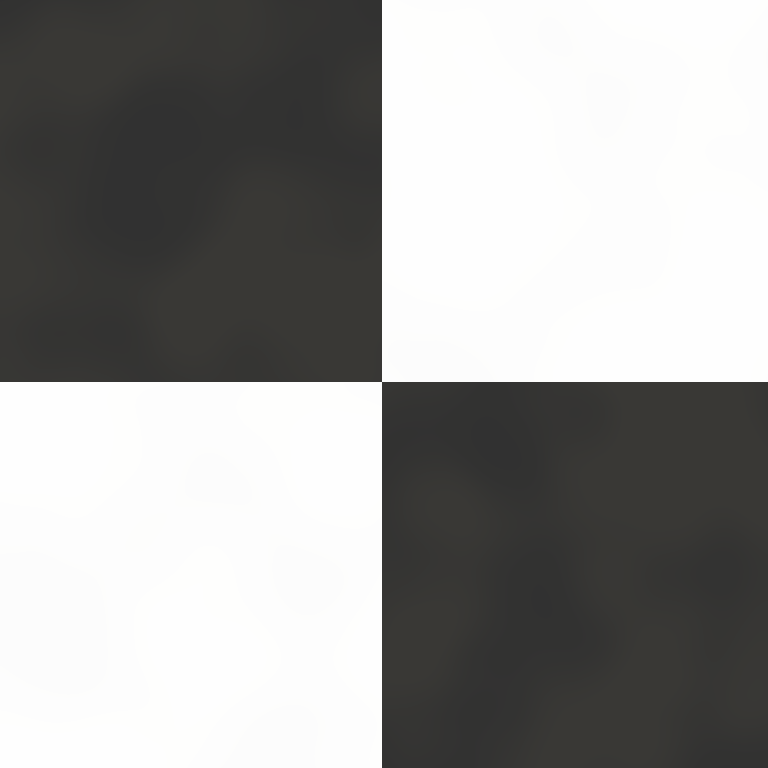
A Shadertoy shader for this pattern:

```glsl
// Two-by-two checkerboard of charcoal and white squares.
// Signed distances to the seams give smooth edges; gradient noise
// adds a faint warm mottling to the charcoal and a fainter one to the white.

#define SEAM vec2(0.4974, 0.5026)
#define CELL_SIZE 0.51
#define MOTTLE_SCALE 4.5
#define CHARCOAL_COOL vec3(0.194, 0.194, 0.192)
#define CHARCOAL_WARM vec3(0.225, 0.221, 0.209)
#define WHITE_DIM vec3(0.989, 0.989, 0.989)
#define WHITE_BRIGHT vec3(0.998, 0.998, 0.996)

// Unit gradient with a pseudo-random direction for each lattice point
vec2 latticeGradient(vec2 cell) {
    vec3 h = fract(vec3(cell.xyx) * vec3(0.1031, 0.1030, 0.0973));
    h += dot(h, h.yzx + 33.33);
    float angle = 6.28319 * fract((h.x + h.y) * h.z);
    return vec2(cos(angle), sin(angle));
}

float gradientNoise(vec2 p) {
    vec2 i = floor(p);
    vec2 f = p - i;
    vec2 u = f * f * f * (f * (f * 6.0 - 15.0) + 10.0);
    vec2 e = vec2(0.0, 1.0);
    float a = dot(latticeGradient(i), f);
    float b = dot(latticeGradient(i + e.yx), f - e.yx);
    float c = dot(latticeGradient(i + e.xy), f - e.xy);
    float d = dot(latticeGradient(i + e.yy), f - e.yy);
    return mix(mix(a, b, u.x), mix(c, d, u.x), u.y);
}

// Broad soft patches with a little finer variation, from 0 to 1
float mottle(vec2 p) {
    float n = gradientNoise(p) + 0.35 * gradientNoise(p * 2.1 + 17.0);
    return smoothstep(-0.4, 0.3, n);
}

// White coverage: the sign alternates across every seam
float checkerCoverage(vec2 uv) {
    vec2 phase = fract((uv - SEAM) / (2.0 * CELL_SIZE) + 0.25);
    vec2 seamDistance = (0.25 - abs(phase - 0.5)) * 2.0 * CELL_SIZE;
    vec2 side = clamp(2.0 * seamDistance * iResolution.xy, -1.0, 1.0);
    return 0.5 + 0.5 * side.x * side.y;
}

void mainImage(out vec4 fragColor, in vec2 fragCoord) {
    vec2 uv = fragCoord / iResolution.xy;

    // Mottled surface of each tone
    vec2 p = uv * MOTTLE_SCALE;
    vec3 charcoal = mix(CHARCOAL_COOL, CHARCOAL_WARM, mottle(p + 3.7));
    vec3 white = mix(WHITE_DIM, WHITE_BRIGHT, mottle(p * 0.8 + 41.3));

    fragColor = vec4(mix(charcoal, white, checkerCoverage(uv)), 1.0);
}
```
